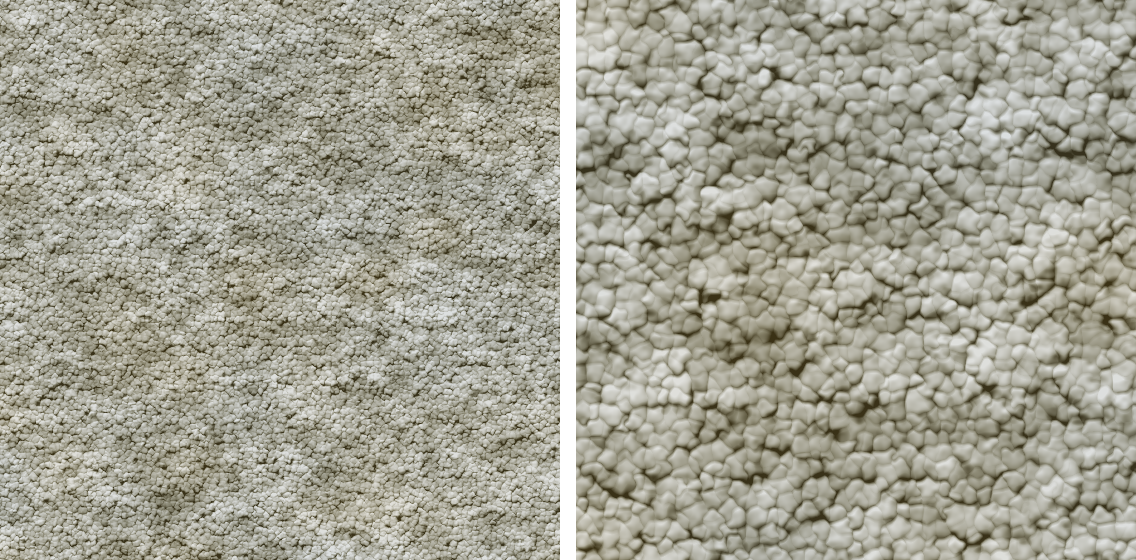
Left: the whole. Right: its middle third, enlarged.
Write a three.js fragment shader that draws this texture.

```glsl
// Rough cast plaster: pale rounded grains heaped in clumps over earthy hollows.
// A height field of overlapping domes is lit from above; height, slope and
// cast shadow are summed into one tone, which picks a colour from a ramp.
varying vec2 vUv;

const vec3 SHADOW = vec3(0.35, 0.33, 0.24);
const vec3 EARTH = vec3(0.55, 0.54, 0.46);
const vec3 PALE = vec3(0.78, 0.78, 0.75);
const vec2 TO_LIGHT = vec2(-0.26, 0.966);
const float GRAINS = 115.0; // grains across the canvas

float hash(vec2 p) {
  vec3 q = fract(p.xyx * 0.1031);
  q += dot(q, q.yzx + 33.33);
  return fract((q.x + q.y) * q.z);
}

float noise(vec2 p) {
  vec2 cell = floor(p);
  vec2 f = fract(p);
  f = f * f * (3.0 - 2.0 * f);
  float low = mix(hash(cell), hash(cell + vec2(1.0, 0.0)), f.x);
  float high = mix(hash(cell + vec2(0.0, 1.0)), hash(cell + 1.0), f.x);
  return mix(low, high, f.y);
}

// Clumps a few grains wide, slightly flattened; p in grain cells
float clumpLift(vec2 p) {
  return 0.6 * noise(p * vec2(0.27, 0.38) + 17.0)
       + 0.4 * noise(p * vec2(0.62, 0.75) + 71.0);
}

// Broad stains stretched sideways; p in canvas units
float stain(vec2 p) {
  return 0.5 * noise(p * vec2(4.0, 7.0) + 5.0)
       + 0.5 * noise(p * vec2(10.0, 19.0) + 43.0);
}

// Top of the heaped domes: x = height, y = random shade of the grain
vec2 grainSurface(vec2 p) {
  vec2 warp = vec2(noise(p * 1.7 + 9.0), noise(p * 1.7 + 57.0)) - 0.5;
  p += 0.55 * warp;
  vec2 home = floor(p);
  vec2 top = vec2(-9.0, 0.5);
  for (int j = -1; j <= 1; j++) {
    for (int i = -1; i <= 1; i++) {
      vec2 cell = home + vec2(float(i), float(j));
      vec2 jitter = vec2(hash(cell + 3.0), hash(cell + 131.0));
      vec2 centre = cell + 0.1 + 0.8 * jitter;
      float shade = hash(cell + 211.0);
      float radius = mix(0.5, 0.85, hash(cell + 307.0));
      vec2 offset = (p - centre) / radius;
      float dome = 0.6 * (1.0 - dot(offset, offset));
      float height = 1.5 * clumpLift(centre) + 0.2 * (shade - 0.5) + dome;
      if (height > top.x) top = vec2(height, shade);
    }
  }
  return top;
}

// Colour ramp indexed by its own red value
vec3 plasterColour(float tone) {
  vec3 deep = mix(SHADOW, EARTH, (tone - SHADOW.r) / (EARTH.r - SHADOW.r));
  vec3 bright = mix(EARTH, PALE, (tone - EARTH.r) / (PALE.r - EARTH.r));
  return mix(deep, bright, step(EARTH.r, tone));
}

void main() {
  // Sample the relief here, just towards the light, and one grain away
  vec2 p = vUv * GRAINS;
  vec2 here = grainSurface(p);
  vec2 near = grainSurface(p + 0.25 * TO_LIGHT);
  vec2 far = grainSurface(p + 0.9 * TO_LIGHT);

  float slopeLight = clamp(here.x - near.x, -0.5, 0.4);
  float castShadow = clamp(far.x - here.x - 0.1, 0.0, 0.8);
  float shade = mix(here.y, near.y, 0.4) - 0.5;

  // Sum the parts of the tone
  float tone = 0.685 + 0.2 * (here.x - 1.2);
  tone += 0.3 * slopeLight - 0.28 * castShadow;
  tone += 0.17 * (stain(vUv) - 0.5) + 0.04 * shade;
  tone += 0.07 * (noise(vUv * 270.0) - 0.5);
  tone = clamp(tone, 0.22, 0.87);

  // Faint drift between warm and cool greys
  float coolness = noise(vUv * vec2(9.0, 12.0) + 91.0) - 0.5;
  vec3 colour = plasterColour(tone) + coolness * vec3(-0.02, 0.0, 0.035);
  gl_FragColor = vec4(colour, 1.0);
}
```
